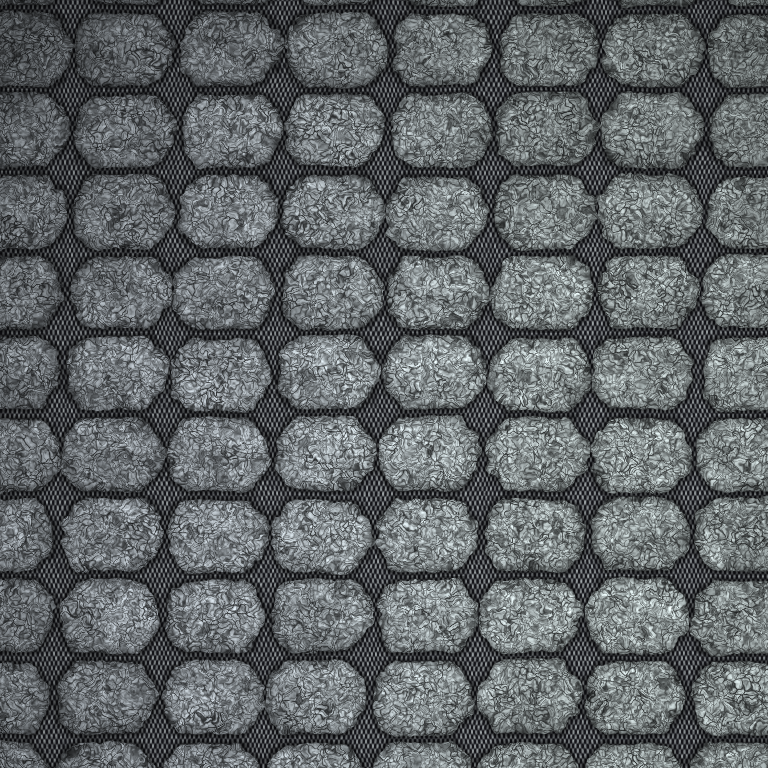
Give the GLSL for this texture, as a three.js fragment shader.

```glsl
// Rows of fluffy grey chenille pads on a dark woven backing, lit from the lower right.
// Each pad is a chamfered box with a ragged edge, filled with fine warped tufts;
// the backing is a product of sines, shaded near the pads.

varying vec2 vUv;

float hash(vec2 p) {
  return fract(sin(dot(p, vec2(127.1, 311.7))) * 43758.5453);
}

float noise(vec2 p) {
  vec2 i = floor(p), f = fract(p);
  f = f * f * (3.0 - 2.0 * f);
  return mix(mix(hash(i), hash(i + vec2(1.0, 0.0)), f.x),
             mix(hash(i + vec2(0.0, 1.0)), hash(i + 1.0), f.x), f.y);
}

float fbm(vec2 p) {
  float sum = 0.0, amp = 0.55;
  for (int i = 0; i < 3; i++) {
    sum += amp * noise(p);
    p = p * 2.1 + 7.3;
    amp *= 0.5;
  }
  return sum;
}

vec2 noise2(vec2 p) {
  return vec2(noise(p), noise(p + 50.0)) - 0.5;
}

// Brightness of curled yarn: small domes parted by crevices of varying depth
float tufts(vec2 p) {
  vec2 cell = floor(p);
  float nearest = 8.0, second = 8.0, tone = 0.0;
  for (int j = -1; j <= 1; j++) {
    for (int i = -1; i <= 1; i++) {
      vec2 c = cell + vec2(float(i), float(j));
      float dist = length(c + vec2(hash(c), hash(c + 31.7)) - p);
      if (dist < nearest) {
        second = nearest;
        nearest = dist;
        tone = hash(c + 9.1);
      } else {
        second = min(second, dist);
      }
    }
  }
  float crevice = smoothstep(0.0, 0.35, second - nearest);
  float depth = 0.15 + 0.5 * noise(p * 0.6 + 20.0);
  return (1.0 - depth * (1.0 - crevice)) * (0.99 + 0.12 * tone - 0.18 * nearest);
}

// Barrel outline: rounded box cut by slanted corners, deeper on the right
float padShape(vec2 p, vec2 halfSize) {
  vec2 h = abs(p), q = h - halfSize + 0.027;
  float box = length(max(q, 0.0)) + min(max(q.x, q.y), 0.0) - 0.027;
  float slant = dot(h, vec2(0.79, 0.61)) - (p.x > 0.0 ? 0.0605 : 0.0645);
  float blend = max(0.008 - abs(box - slant), 0.0);
  return max(box, slant) + blend * blend * 31.0;
}

void main() {
  vec2 uv = vUv;

  // Slightly sheared grid, each pad nudged and resized
  vec2 pitch = vec2(0.1375, 0.1054);
  vec2 grid = (uv - vec2(0.165 - 0.03 * (0.935 - uv.y), 0.935)) / pitch;
  vec2 id = floor(grid + 0.5);
  vec2 p = (grid - id) * pitch;
  p -= (vec2(hash(id), hash(id + 17.0)) - 0.5) * vec2(0.006, 0.004);
  vec2 halfSize = vec2(0.0665, 0.048) - vec2(0.003, 0.0015) * hash(id + 5.0);

  // Ragged edge, most of all at the two ends
  float ends = smoothstep(0.03, 0.06, abs(p.x));
  float d = padShape(p + 0.004 * noise2(uv * 32.0), halfSize);
  d += (noise(uv * 85.0) - 0.5) * mix(0.003, 0.008, ends) + (noise(uv * 200.0) - 0.5) * 0.003;

  // Broad falloff of light
  vec2 fromLight = uv - vec2(0.65, 0.36);
  float light = 1.0 - 0.62 * dot(fromLight, fromLight);

  // Woven backing with contact shadow
  vec2 w = uv + 0.003 * noise2(uv * 40.0);
  float weave = sin(6.2832 * 167.0 * w.x) * sin(3.1416 * 158.0 * w.y);
  float thread = smoothstep(-0.6, 0.8, weave) * (0.7 + 0.6 * noise(uv * 280.0));
  vec3 backing = mix(vec3(0.08, 0.08, 0.10), vec3(0.51, 0.53, 0.54), thread);
  backing *= mix(0.5, 1.0, smoothstep(0.0, 0.010, d)) * (0.45 + 0.55 * light);

  // Pile: two sizes of tuft, fine fibres and soft folds
  vec2 q = uv + 0.014 * noise2(uv * 70.0) + 0.006 * noise2(uv * 190.0) + id * 0.37;
  float pile = tufts(q * vec2(105.0, 118.0)) * mix(1.0, tufts(q * 200.0 + 3.0), 0.7);
  pile *= 0.82 + 0.36 * noise(uv * vec2(300.0, 340.0));
  pile *= 0.81 + 0.40 * fbm(q * vec2(26.0, 38.0));
  pile *= 0.96 + 0.08 * hash(id + 3.0);
  pile *= mix(0.74, 1.0, smoothstep(0.0, 0.012, -d)) * (1.0 + 1.0 * p.y);

  // Cool grey, slightly bluer towards the left
  vec3 yarn = mix(vec3(0.66, 0.69, 0.715), vec3(0.66, 0.70, 0.70), smoothstep(0.2, 0.8, uv.x));
  vec3 pad = yarn * pile * light * 1.1;

  gl_FragColor = vec4(mix(pad, backing, smoothstep(-0.0012, 0.0012, d)), 1.0);
}
```
